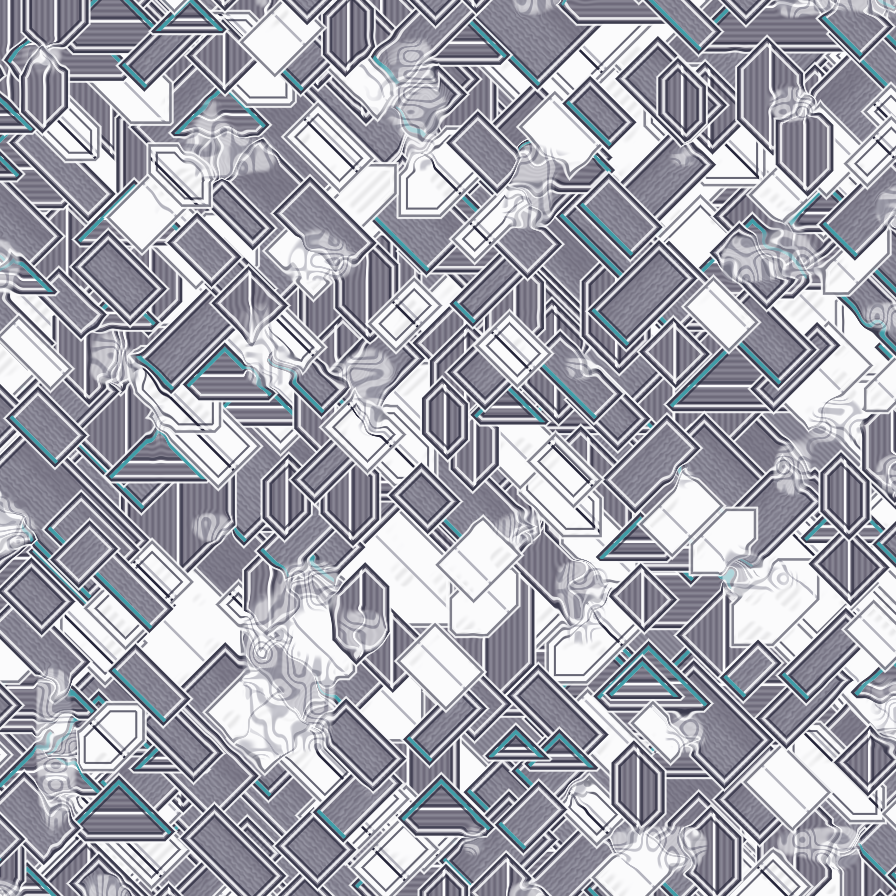
Reproduce this pattern procedurally as a Shadertoy shader.

```glsl
// Overlapping facets, cut along the two diagonals and the two axes, like a roofscape
// seen from above. Layers of jittered cells paint hatched or blank facets, each with
// a dark, white or teal rim; patches of noise bend the rims into small tangles.

const vec3 PAPER = vec3(0.985, 0.985, 0.99);
const vec3 SHADE = vec3(0.425, 0.41, 0.475);
const vec3 HATCH = vec3(0.535, 0.525, 0.58);
const vec3 SLOPE = vec3(0.63, 0.63, 0.68);
const vec3 INK   = vec3(0.15, 0.15, 0.23);
const vec3 TEAL  = vec3(0.25, 0.62, 0.66);

const int   LAYERS       = 5;
const float BASE_CELL    = 0.17;    // cell size of the lowest layer
const float LAYER_SHRINK = 0.78;    // size ratio from layer to layer
const float HATCH_PERIOD = 0.0066;
const float SLOPE_PERIOD = 0.0052;
const float HALO         = 0.0050;  // white margin around a facet
const float LINE         = 0.0013;  // half width of a rim line
const float WARP         = 0.022;   // strength of the tangles
const float BLANK_SHARE  = 0.27;
const float SLOPE_SHARE  = 0.36;
const float RIDGE_SHARE  = 0.20;    // the rest are gables

vec4 hash4(vec2 p) {
    vec4 q = fract(p.xyxy * vec4(0.1031, 0.1030, 0.0973, 0.1099));
    q += dot(q, q.wzxy + 33.33);
    return fract((q.xxyz + q.yzzw) * q.zywx);
}

float noise(vec2 p) {
    vec2 i = floor(p), f = fract(p);
    f = f * f * (3.0 - 2.0 * f);
    return mix(mix(hash4(i).x, hash4(i + vec2(1, 0)).x, f.x),
               mix(hash4(i + vec2(0, 1)).x, hash4(i + vec2(1, 1)).x, f.x), f.y);
}

float line(float d, float halfWidth, float px) {
    return 1.0 - smoothstep(halfWidth - 0.5 * px, halfWidth + 0.7 * px, abs(d));
}

float stripes(float x, float period) {
    return 0.5 + 0.5 * sin(6.28318 * x / period);
}

// q: diagonal coordinates from the centre, size: half extents, rnd: random traits
void paintFacet(inout vec3 col, vec2 q, vec2 size, vec4 rnd, float px) {
    vec2 r = vec2(q.x - q.y, q.x + q.y) * 0.70711;   // upright coordinates
    float kind = rnd.x;
    bool blank = kind < BLANK_SHARE;
    bool slope = !blank && kind < BLANK_SHARE + SLOPE_SHARE;
    bool ridge = !blank && !slope && kind < BLANK_SHARE + SLOPE_SHARE + RIDGE_SHARE;
    bool gable = !blank && !slope && !ridge;
    if (ridge || gable) size = mix(size, vec2(dot(size, vec2(0.5))), 0.8);

    // Diagonal box, with upright or level cuts on some kinds
    float d = max(abs(q.x) - size.x, abs(q.y) - size.y);
    float reach = (size.x + size.y) * 0.70711;
    if (ridge && rnd.y > 0.4) d = max(d, abs(r.x) - reach * 0.55);
    if (gable) d = max(d, -r.y - reach * 0.25 * rnd.y);
    if (blank && rnd.y > 0.6) d = max(d, max(abs(r.x), abs(r.y)) - reach * 0.68);
    if (d > HALO) return;

    // Fill
    vec3 fill = PAPER;
    float accentSide = 1.0;
    if (blank) {
        float ghost = stripes(q.y, 0.011) * smoothstep(0.6, 0.8, noise(q * 40.0 + rnd.zw * 50.0));
        fill -= 0.07 * ghost;
        float seam = q.x - size.x * (rnd.z - 0.5);
        fill = mix(fill, SLOPE, 0.8 * line(seam - 0.006, LINE, px));
        fill = mix(fill, INK, step(0.5, rnd.w) * line(seam, LINE, px));
    } else if (slope) {
        float across = size.x < size.y ? q.x : q.y;
        float grain = noise(q * 260.0) - 0.5;
        float hatch = stripes(across + 0.0025 * grain, SLOPE_PERIOD);
        fill = mix(SHADE, SLOPE, 0.28 + 0.42 * hatch + 0.22 * grain);
        fill = mix(fill, SHADE, 0.45 * smoothstep(0.0, 0.02, across));
        accentSide = size.x + q.x;
    } else {
        float level = ridge ? r.x : r.y;
        fill = mix(SHADE, HATCH, stripes(level, HATCH_PERIOD));
        float crest = ridge ? r.x : r.y - reach * 0.3;
        fill = mix(fill, INK, 0.6 * line(crest - 0.004, LINE, px));
        fill = mix(fill, PAPER, line(crest, LINE, px));
        if (gable) accentSide = min(size.x - q.x, size.y - q.y);
    }

    // Rim, from the outside in
    float inside = 1.0 - smoothstep(-px, 0.0, d);
    col = mix(col, PAPER, 0.9 * (1.0 - smoothstep(HALO - 1.5 * px, HALO, d)));
    col = mix(col, fill, inside);
    col = mix(col, INK, (blank ? 0.55 : 0.9) * line(d - 0.0005, LINE, px));
    col = mix(col, PAPER, 0.85 * line(d + 0.0040, LINE, px));
    col = mix(col, INK, 0.7 * step(0.45, rnd.w) * line(d + 0.0075, 0.8 * LINE, px));
    float accent = inside * line(accentSide - 0.0035, 1.4 * LINE, px);
    col = mix(col, TEAL, accent * (gable ? 1.0 : step(0.4, rnd.z)));
}

void mainImage(out vec4 fragColor, in vec2 fragCoord) {
    float px = 1.0 / min(iResolution.x, iResolution.y);
    vec2 p = fragCoord * px;

    // Sparse patches where straight rims become wavy
    float tangle = smoothstep(0.66, 0.84, noise(p * 17.0 + 5.0));
    vec2 wave = vec2(noise(p * 55.0), noise(p * 55.0 + 91.0)) - 0.5;
    vec2 w = p + WARP * tangle * wave;
    vec2 uv = vec2(w.x + w.y, w.y - w.x) * 0.70711;

    vec3 col = mix(SHADE, SLOPE, 0.3 + 0.4 * stripes(uv.x, SLOPE_PERIOD));
    float cell = BASE_CELL;
    for (int layer = 0; layer < LAYERS; layer++) {
        vec2 home = floor(uv / cell);
        for (int k = 0; k < 9; k++) {
            vec2 id = home + vec2(k % 3 - 1, k / 3 - 1);
            vec2 seed = id + 137.0 + 41.0 * float(layer);
            vec4 place = hash4(seed), traits = hash4(seed + 313.0);
            if (layer > 0 && place.z > 0.5) continue;
            vec2 size = vec2(mix(0.24, 0.46, place.w), mix(0.45, 0.88, traits.y));
            if (fract(place.w * 7.3) > 0.62) size = size.yx;
            size *= cell * (layer == 0 ? 1.25 : 1.0);
            vec2 centre = (id + 0.2 + 0.6 * place.xy) * cell;
            paintFacet(col, uv - centre, size, traits, px);
        }
        cell *= LAYER_SHRINK;
    }

    // Fine contour scribbles inside the tangles
    float scribble = stripes(noise(p * 48.0 + 20.0), 0.24);
    vec3 knot = mix(PAPER, SLOPE, smoothstep(0.45, 0.95, scribble));
    col = mix(col, knot, 0.6 * smoothstep(0.3, 0.9, tangle));
    fragColor = vec4(col, 1.0);
}
```
